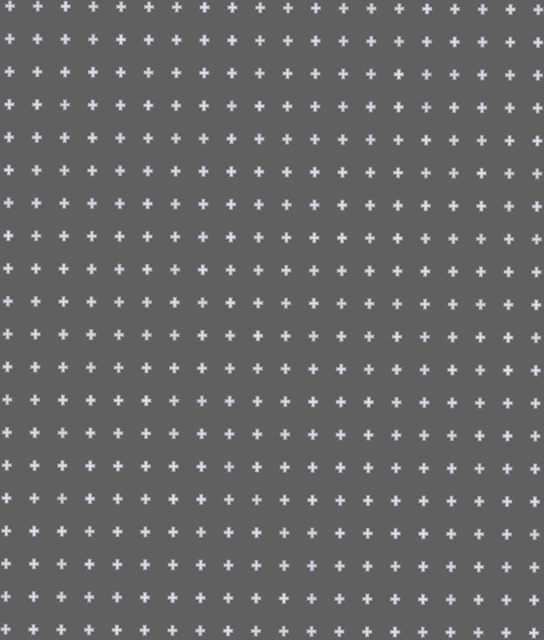
Reproduce this pattern procedurally as a Shadertoy shader.

```glsl
// Slightly tilted grid of small soft pale plus signs on flat dark grey.

// Lengths are fractions of the canvas height.
const vec2  PITCH      = vec2(0.04345, 0.05126); // spacing across, down
const vec2  FIRST      = vec2(0.0156, 0.0093);   // first plus, from top left
const float TILT       = 0.007;                  // clockwise, radians
const vec2  ARM        = vec2(0.0071, 0.0077);   // half lengths of the bars
const float HALF_WIDTH = 0.0023;                 // half thickness of the bars
const float SOFTNESS   = 0.0022;                 // half width of the edge ramp
const float WEIGHT_VAR = 0.16;                   // variation in thickness
const float TONE_VAR   = 0.07;                   // variation in brightness
const float NOTCH      = 0.0056;                 // offset of the inner shade
const float NOTCH_SIZE = 0.0026;
const vec3  GROUND     = vec3(0.378, 0.378, 0.378);
const vec3  SHADE      = vec3(0.335, 0.335, 0.330);
const vec3  INK        = vec3(0.895, 0.900, 0.950);

// Three random values per cell, without sine
vec3 hash32(vec2 p) {
    vec3 h = fract(p.xyx * vec3(0.1031, 0.1030, 0.0973));
    h += dot(h, h.yxz + 33.33);
    return fract((h.xxy + h.yzz) * h.zyx);
}

float boxDistance(vec2 p, vec2 halfSize) {
    vec2 d = abs(p) - halfSize;
    return length(max(d, 0.0)) + min(max(d.x, d.y), 0.0);
}

float plusDistance(vec2 p, vec2 halfWidth) {
    float across = boxDistance(p, vec2(ARM.x, halfWidth.x));
    float upright = boxDistance(p, vec2(halfWidth.y, ARM.y));
    return min(across, upright);
}

void mainImage(out vec4 fragColor, in vec2 fragCoord) {
    // Top-left origin, y down, turned into the tilted grid
    vec2 p = vec2(fragCoord.x, iResolution.y - fragCoord.y) / iResolution.y - FIRST;
    float c = cos(TILT), s = sin(TILT);
    vec2 grid = vec2(c * p.x + s * p.y, c * p.y - s * p.x) / PITCH;

    // Nearest plus and its own variation
    vec2 cell = floor(grid + 0.5);
    vec2 local = (grid - cell) * PITCH;
    vec3 rnd = hash32(cell + 17.0);
    vec2 halfWidth = HALF_WIDTH * (1.0 + WEIGHT_VAR * (rnd.xy - 0.5));

    // Soft plus, never sharper than a pixel
    float soft = max(SOFTNESS, 0.75 / iResolution.y);
    float coverage = 1.0 - smoothstep(-soft, soft, plusDistance(local, halfWidth));

    // Faint darkening in the four inner corners
    float notch = 1.0 - smoothstep(0.0, NOTCH_SIZE, length(abs(local) - NOTCH));

    vec3 color = mix(GROUND, SHADE, notch);
    color = mix(color, INK * (1.0 - TONE_VAR * rnd.z), coverage);
    fragColor = vec4(color, 1.0);
}
```
